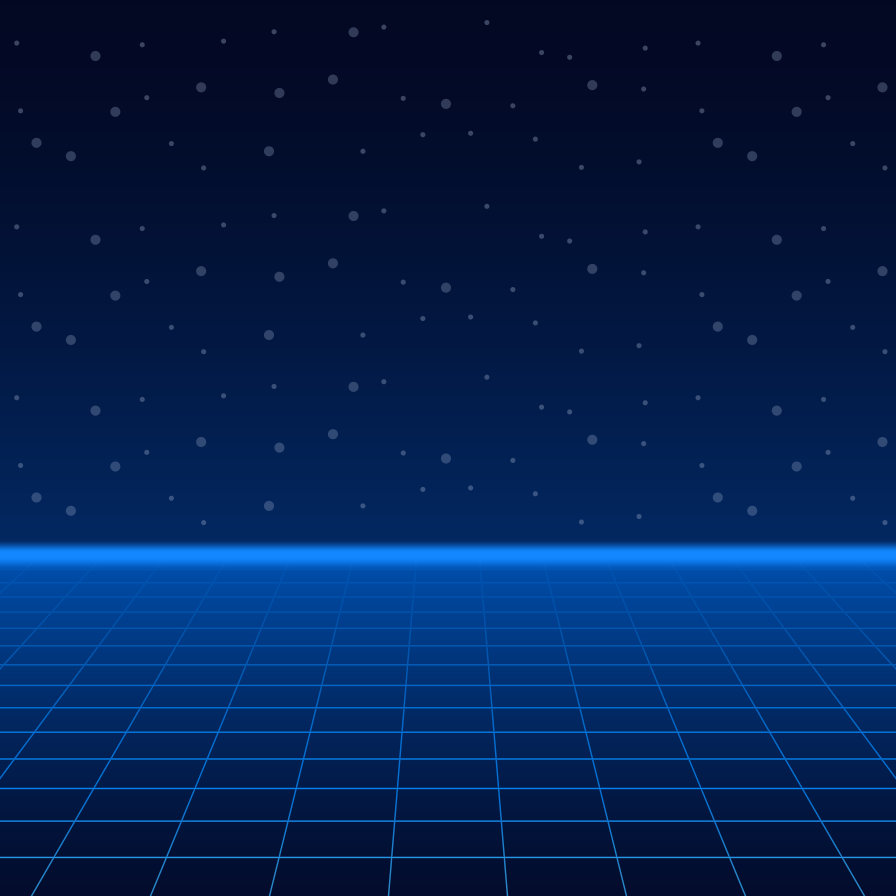
This background is drawn by a Shadertoy shader. Its source:

```glsl
// A night sky with repeating pale stars above a glowing blue horizon and a neon floor.
// The stars are jittered cells in a repeated tile; the floor lines come from
// perspective coordinates, with every length given in canvas heights.

const vec3 SKY_TOP = vec3(0.010, 0.030, 0.135);
const vec3 SKY_LOW = vec3(0.008, 0.160, 0.390);
const vec3 FLOOR_FAR = vec3(0.000, 0.315, 0.690);
const vec3 FLOOR_NEAR = vec3(0.010, 0.047, 0.175);
const vec3 GLOW = vec3(0.070, 0.530, 1.000);
const vec3 LINE_FAR = vec3(0.020, 0.520, 0.960);
const vec3 LINE_NEAR = vec3(0.200, 0.650, 0.930);
const vec3 STAR = vec3(0.620, 0.680, 0.800);

const float HORIZON = 0.380;
const float VANISH_Y = 0.8034;

float hash(vec2 cell) {
    return fract(sin(dot(cell, vec2(127.1, 311.7))) * 43758.5);
}

// Coverage of a shape whose signed distance is d
float cover(float d, float pixel) {
    return clamp(0.5 - d / pixel, 0.0, 1.0);
}

// Distance to the nearest whole number
float toInteger(float x) {
    return abs(fract(x + 0.5) - 0.5);
}

// One star per cell of an 11 by 3 tile, repeated across and down
float stars(vec2 p, float pixel) {
    const vec2 tile = vec2(0.7604, 0.2051);
    const vec2 cellSize = vec2(0.06913, 0.06337);
    float fromTop = 1.0 - p.y;
    float tileY = fromTop > 0.4063 ? fromTop - 0.3958 : mod(fromTop, tile.y);
    vec2 q = vec2(mod(p.x, tile.x), tileY - 0.0104);
    vec2 cell = floor(q / cellSize);
    if (cell.y < 0.0 || cell.y > 2.0) return 0.0;

    vec2 jitter = vec2(hash(cell + 3.0), hash(cell + 17.0));
    vec2 center = (cell + mix(vec2(0.12), vec2(0.88), jitter)) * cellSize;
    float isBig = step(hash(cell + 41.0), 0.34);
    float radius = mix(0.0028, 0.0056, isBig);
    return cover(length(q - center) - radius, pixel) * mix(0.36, 0.30, isBig);
}

vec3 sky(vec2 p, float pixel) {
    float height = clamp((p.y - HORIZON) / (1.0 - HORIZON), 0.0, 1.0);
    vec3 color = mix(SKY_TOP, SKY_LOW, pow(1.0 - height, 1.45));
    return mix(color, STAR, stars(p, pixel));
}

vec3 ground(vec2 p, float pixel) {
    const float rowScale = 13.504;
    const float columnWidth = 0.1653;
    const float halfWidth = 0.0008;
    float far = clamp(p.y / HORIZON, 0.0, 1.0);
    vec3 color = mix(FLOOR_NEAR, FLOOR_FAR, pow(far, 1.4));

    // Perspective grid, its distances turned back into canvas units
    float drop = VANISH_Y - p.y;
    float slope = (p.x - 0.5) / drop;
    float rowDist = toInteger(rowScale / drop - 0.76) * drop * drop / rowScale;
    float columnDist = toInteger(slope / columnWidth + 0.5) * columnWidth * drop;
    columnDist *= inversesqrt(1.0 + slope * slope);

    float rows = cover(rowDist - halfWidth, pixel);
    float columns = cover(columnDist - halfWidth, pixel) * 0.85;
    float fade = 1.0 - smoothstep(0.35, 1.02, far);
    vec3 lineColor = mix(LINE_NEAR, LINE_FAR, smoothstep(0.0, 0.35, far));
    return mix(color, lineColor, max(rows, columns) * mix(0.12, 0.95, fade));
}

// Soft bright band along the horizon
float horizonGlow(float y) {
    float upper = 1.0 - smoothstep(0.383, 0.398, y);
    float lower = smoothstep(0.362, 0.379, y);
    return upper * lower;
}

void mainImage(out vec4 fragColor, in vec2 fragCoord) {
    float pixel = 1.0 / iResolution.y;
    vec2 p = (fragCoord - vec2(0.5 * iResolution.x, 0.0)) * pixel;
    p.x += 0.5;

    vec3 color = p.y > HORIZON ? sky(p, pixel) : ground(p, pixel);
    color = mix(color, GLOW, horizonGlow(p.y));
    fragColor = vec4(color, 1.0);
}
```
